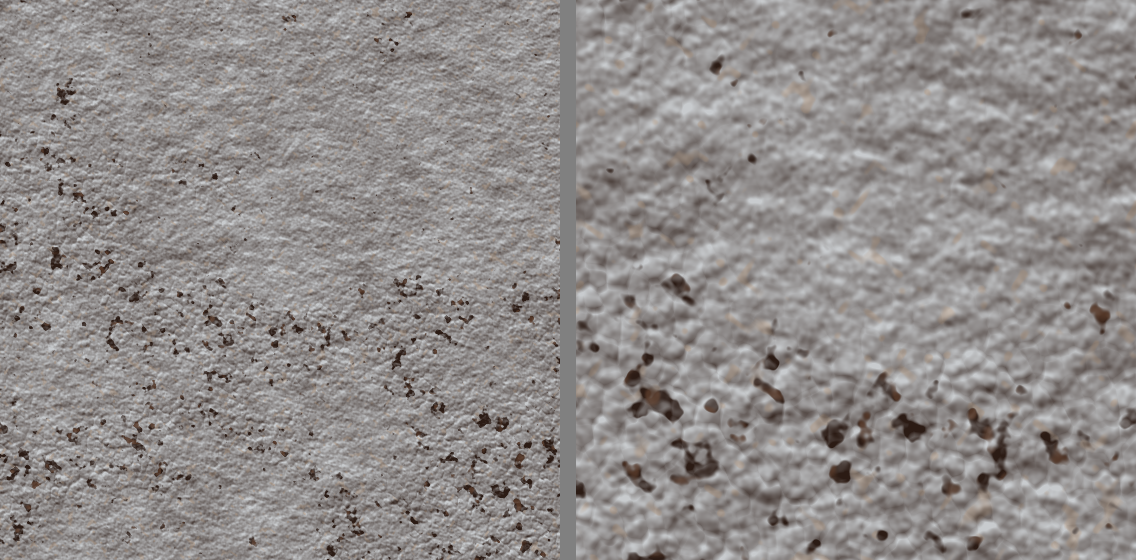
Left, the full canvas; right, a detail of the centre.
This texture is drawn by a WebGL 1 fragment shader. Its source:

```glsl
precision highp float;
// Rough grey plaster lit from above, with clustered brown pits and ochre grains.

uniform vec2 u_resolution;

const vec3 PIT_BROWN = vec3(0.27, 0.22, 0.20);
const vec3 PALE_GREY = vec3(0.68, 0.68, 0.685);
const vec3 RUST = vec3(0.42, 0.28, 0.20);
const vec3 OCHRE = vec3(0.64, 0.55, 0.47);

const float BASE_TONE = 0.77;       // 0 is pit brown, 1 is pale grey
const float RELIEF_GAIN = 1.75;
const float STAIN_GAIN = 0.32;
const float GRAIN_GAIN = 0.24;
const float PIT_DEPTH = 0.85;
const float RELIEF_SCALE = 34.0;    // coarsest bumps per canvas height
const float PEBBLE_SCALE = 88.0;
const float PIT_SCALE = 68.0;
const float CLUSTER_SCALE = 4.2;
const vec2 STRETCH = vec2(0.72, 1.0);
const vec2 TO_LIGHT = vec2(-0.0012, 0.0038);
const mat2 TURN = mat2(0.80, 0.60, -0.60, 0.80);

float hash(vec2 p) {
  return fract(sin(dot(p, vec2(127.1, 311.7))) * 43758.5453);
}

float noise(vec2 p) {
  vec2 i = floor(p);
  vec2 f = fract(p);
  f = f * f * (3.0 - 2.0 * f);
  float low = mix(hash(i), hash(i + vec2(1.0, 0.0)), f.x);
  float high = mix(hash(i + vec2(0.0, 1.0)), hash(i + vec2(1.0, 1.0)), f.x);
  return mix(low, high, f.y);
}

// Rounded domes around jittered cell centres.
float pebbles(vec2 p) {
  vec2 cell = floor(p);
  float nearest = 1.0;
  for (int y = -1; y <= 1; y++) {
    for (int x = -1; x <= 1; x++) {
      vec2 c = cell + vec2(float(x), float(y));
      vec2 d = c + vec2(hash(c), hash(c + 37.3)) - p;
      nearest = min(nearest, dot(d, d) * mix(0.9, 1.8, hash(c + 71.9)));
    }
  }
  return 1.0 - nearest;
}

// Bumps in four octaves, with pebbles where the wall has crumbled.
float relief(vec2 p, float crumble) {
  vec2 q = p * STRETCH * RELIEF_SCALE;
  float height = 0.0;
  float amplitude = 0.50;
  for (int i = 0; i < 4; i++) {
    height += amplitude * noise(q);
    q = TURN * q * 2.03 + 17.7;
    amplitude *= 0.70;
  }
  vec2 warp = vec2(noise(p * 150.0), noise(p * 150.0 + 53.0)) * 0.5;
  return height + mix(0.10, 0.34, crumble) * pebbles(p * PEBBLE_SCALE + warp);
}

void main() {
  vec2 p = gl_FragCoord.xy / u_resolution.y;

  // Broad patches decide where the surface is crumbled and pitted.
  float patches = 0.62 * noise(p * CLUSTER_SCALE + 5.3)
                + 0.38 * noise(TURN * p * CLUSTER_SCALE * 3.1 + 9.1);
  float crumble = smoothstep(0.42, 0.78, patches);

  // Directional light on the relief.
  float slope = relief(p, crumble) - relief(p + TO_LIGHT, crumble);
  float tone = BASE_TONE + RELIEF_GAIN * slope;

  // Soft stains and fine grain.
  float stain = 0.45 * noise(p * 11.0 + 31.0) + 0.55 * noise(TURN * p * 37.0 + 3.0);
  tone += STAIN_GAIN * (stain - 0.5) - 0.06 * crumble;
  tone += GRAIN_GAIN * (noise(TURN * p * 330.0) - 0.5);

  // Ragged pits, more frequent inside the crumbled patches.
  vec2 q = TURN * p * PIT_SCALE;
  float cavity = 0.58 * noise(q + 41.0) + 0.30 * noise(q * 2.1 + 13.0)
               + 0.12 * noise(q * 4.3 + 7.0);
  float threshold = mix(0.80, 0.63, crumble);
  float pit = smoothstep(threshold, threshold + 0.11, cavity);
  tone = mix(tone, tone - PIT_DEPTH, pit);

  vec3 color = mix(PIT_BROWN, PALE_GREY, clamp(tone, -0.25, 1.25));

  // Rust inside some pits, ochre grains scattered over the plaster.
  float rust = pit * smoothstep(0.60, 0.85, noise(p * 95.0 + 61.0));
  color = mix(color, RUST, 0.6 * rust);
  float ochre = smoothstep(0.76, 0.92, noise(TURN * p * 135.0 + 83.0));
  color = mix(color, OCHRE * (0.75 + 0.33 * tone), 0.5 * ochre * (1.0 - pit));

  gl_FragColor = vec4(color, 1.0);
}
```
